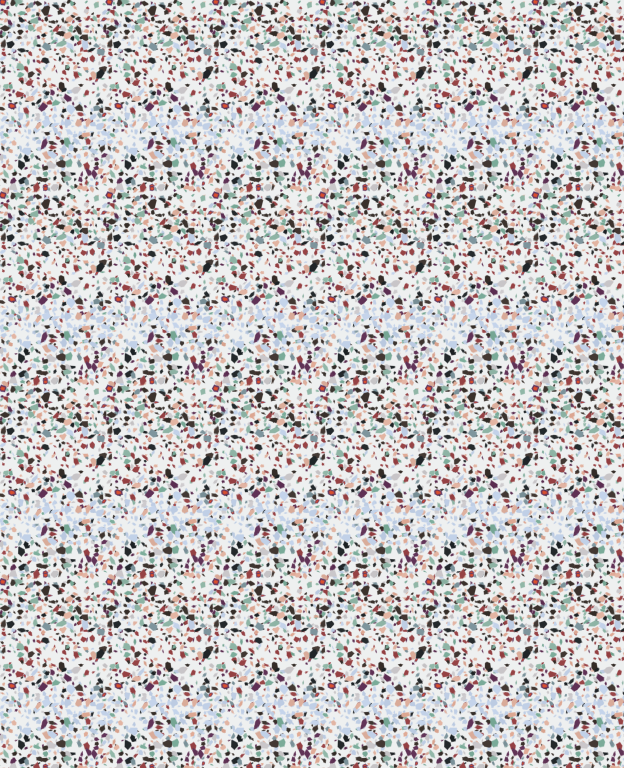
Reproduce this pattern procedurally as a Shadertoy shader.

```glsl
const float TAU = 6.28318;
const vec2 TILE = vec2(0.1387, 0.2517); // repeat size in canvas heights

vec3 hash3(vec3 s) {
    s = fract(s * vec3(0.1031, 0.1030, 0.0973));
    s += dot(s, s.yxz + 33.33);
    return fract((s.xxy + s.yxx) * s.zyx);
}

// Angular stone: jittered half planes, with the sharpest corners rounded off
float chipDistance(vec2 q, vec3 seed) {
    float d = length(q) - 1.08;
    for (int i = 0; i < 5; i++) {
        vec3 h = hash3(seed + float(i) * 7.31);
        float a = (float(i) + 0.7 * h.x) * TAU / 5.0;
        d = max(d, dot(q, vec2(cos(a), sin(a))) - mix(0.62, 1.0, h.y));
    }
    return d;
}

// Stone colour, drifting to dark, red or pale blue along the tile's height
vec3 chipColor(vec3 h, vec2 place) {
    const vec3 stones[12] = vec3[12](
        vec3(0.13, 0.15, 0.16), vec3(0.22, 0.19, 0.17), vec3(0.25, 0.21, 0.19),
        vec3(0.47, 0.66, 0.59), vec3(0.56, 0.71, 0.65), vec3(0.49, 0.58, 0.61),
        vec3(0.86, 0.65, 0.57), vec3(0.87, 0.69, 0.62), vec3(0.75, 0.81, 0.90),
        vec3(0.59, 0.26, 0.27), vec3(0.37, 0.19, 0.33), vec3(0.79, 0.78, 0.79));
    int pick = int(h.x * 12.0);
    if (h.y < 0.45 * smoothstep(0.17, 0.03, abs(place.y - 0.69))) pick = 8;
    if (h.y < 0.25 * smoothstep(0.14, 0.02, abs(place.y - 0.35))) pick = 9;
    if (length((place - vec2(0.51, 0.09)) * TILE) < 0.013) pick = 1;
    return stones[pick] + 0.05 * (h.z - 0.5);
}

// One layer of scattered stones, wrapped so that the tile joins seamlessly
vec3 scatterChips(vec3 color, vec2 uv, vec2 grid, float size, float seed) {
    vec2 cellSize = TILE / grid;
    vec2 home = floor(uv * grid);
    float px = 1.0 / iResolution.y;
    for (int y = -1; y <= 1; y++)
    for (int x = -1; x <= 1; x++) {
        vec2 cell = home + vec2(x, y);
        vec3 id = vec3(mod(cell, grid), seed);
        vec3 where = hash3(id + 3.7);
        vec3 form = hash3(id + 19.3);
        vec3 tint = hash3(id + 41.9);
        vec2 place = (id.xy + 0.5) / grid;

        // Crowded and sparse bands, bent by a sine across the tile
        float bend = 0.04 * sin(TAU * place.x);
        float density = 0.81 - 0.14 * cos(2.0 * TAU * (place.y + bend - 0.9));
        if (where.z > density) continue;

        vec2 q = (uv * grid - cell - 0.5 - 0.65 * (where.xy - 0.5)) * cellSize;
        float a = (form.x - 0.5) * TAU;
        q = mat2(cos(a), sin(a), -sin(a), cos(a)) * q;
        float radius = size * cellSize.x * mix(0.32, 0.66, form.y * form.y);
        vec2 axes = radius * vec2(1.0, mix(0.48, 0.88, form.z));
        float shape = chipDistance(q / axes, id);
        float d = shape * axes.y;
        vec3 stone = chipColor(tint, place);

        // A few stones hold a vermilion core with a plum rim
        if (tint.z > 0.965 && form.y > 0.4) {
            float core = smoothstep(px, -px, d + 0.35 * axes.y);
            stone = mix(vec3(0.34, 0.20, 0.38), vec3(0.86, 0.31, 0.18), core);
        }
        color = mix(color, stone, smoothstep(0.75 * px, -0.75 * px, d));
    }
    return color;
}

void mainImage(out vec4 fragColor, in vec2 fragCoord) {
    vec2 p = fragCoord / iResolution.y;
    vec2 uv = vec2(p.x, 1.0 - p.y) / TILE;
    vec3 color = vec3(0.935, 0.94, 0.94);
    color = scatterChips(color, uv, vec2(18.0, 33.0), 0.78, 5.0);  // crumbs
    color = scatterChips(color, uv, vec2(13.0, 24.0), 1.0, 23.0);  // chips
    fragColor = vec4(color, 1.0);
}
```
